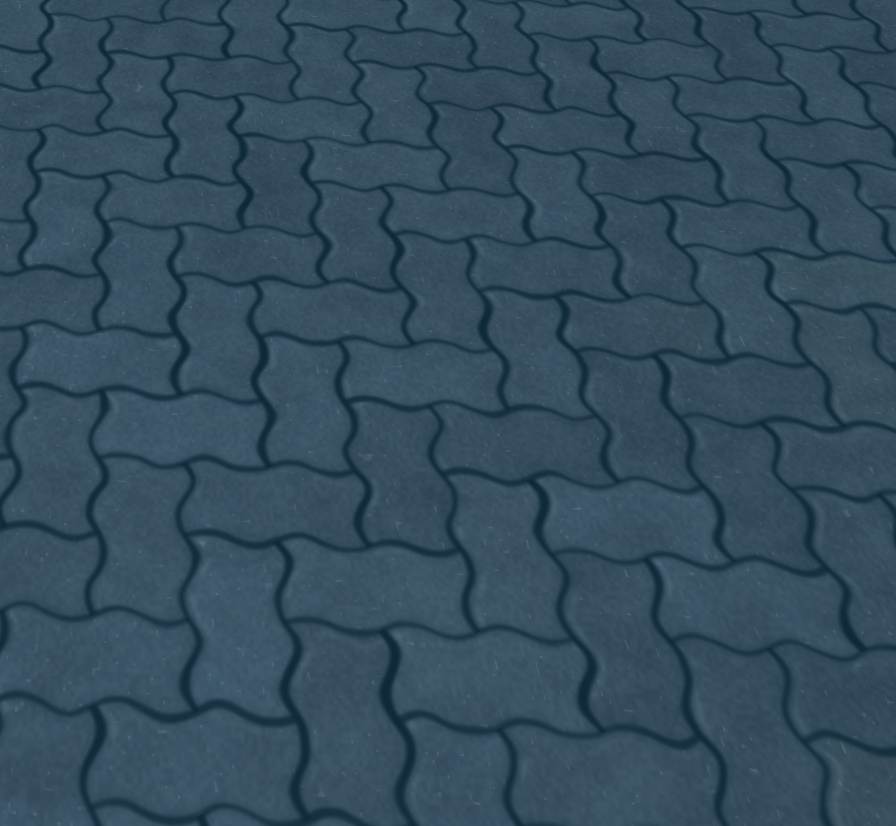
Reproduce this texture procedurally as a Shadertoy shader.

```glsl
// Wavy-edged paving stones in a herringbone bond, receding in perspective.
// A homography maps the canvas to the ground, a sine warp bends the joints,
// and hash noise varies stone tone, joint width and surface grain.

#define WAVE       vec2(0.085, 0.075)    // joint waviness, in cells
#define JOINT      vec2(0.040, 0.036)    // half widths: upright, level joints
#define SOFTNESS   0.028                 // joint edge blur, in cells
#define GRAIN      0.018
#define STONE_VARY 0.50
#define STONE_DARK  vec3(0.200, 0.288, 0.358)
#define STONE_LIGHT vec3(0.243, 0.343, 0.415)
#define SHOULDER    vec3(0.150, 0.250, 0.320)
#define GAP         vec3(0.055, 0.160, 0.220)

const float TAU = 6.2831853;

float hash(vec2 p) {
    vec3 q = fract(vec3(p.xyx) * 0.1031);
    q += dot(q, q.yzx + 33.33);
    return fract((q.x + q.y) * q.z);
}

float noise(vec2 p) {
    vec2 i = floor(p), f = fract(p);
    f = f * f * (3.0 - 2.0 * f);
    return mix(mix(hash(i), hash(i + vec2(1, 0)), f.x),
               mix(hash(i + vec2(0, 1)), hash(i + vec2(1, 1)), f.x), f.y);
}

float fbm(vec2 p) {
    float sum = 0.0, amp = 0.5;
    for (int k = 0; k < 4; k++) {
        sum += amp * noise(p);
        p = p * 2.03 + 17.3;
        amp *= 0.5;
    }
    return sum;
}

// Canvas position (y down, height 1) to ground cells
vec2 groundCells(vec2 p) {
    mat3 groundToCanvas = mat3(0.0992, 0.0042, -0.001,
                              -0.0071, 0.0554, -0.0467,
                               0.1201, 0.4732, 1.0);
    vec3 g = inverse(groundToCanvas) * vec3(p, 1.0);
    return g.xy / g.z;
}

// Herringbone of 2x1 stones: returns the stone's corner and its size
void herringbone(vec2 g, out vec2 corner, out vec2 size) {
    corner = floor(g);
    float kind = mod(corner.x - corner.y, 4.0);
    size = kind < 1.5 ? vec2(2, 1) : vec2(1, 2);
    if (kind > 0.5 && kind < 1.5) corner.x -= 1.0;
    if (kind > 1.5 && kind < 2.5) corner.y -= 1.0;
}

void mainImage(out vec4 fragColor, in vec2 fragCoord) {
    vec2 uv = fragCoord / iResolution.xy;
    vec2 ground = groundCells(vec2(uv.x * iResolution.x / iResolution.y, 1.0 - uv.y));
    vec2 pixel = fwidth(ground);

    // Bend and roughen the joints
    vec2 g = ground + WAVE * vec2(-1, 1) * sin(TAU * ground.yx);
    g += 0.05 * (vec2(noise(ground * 4.0), noise(ground * 4.0 + 50.0)) - 0.5);

    vec2 corner, size;
    herringbone(g, corner, size);
    vec2 local = g - corner;
    vec2 edge = min(local, size - local);

    // Dark core and soft shoulder of each joint
    vec2 wear = vec2(noise(ground * 1.4 + 7.0), noise(ground * 1.4 + 31.0));
    vec2 halfWidth = JOINT * (0.65 + 0.75 * wear);
    vec2 soft = SOFTNESS + 0.6 * pixel;
    vec2 core = 1.0 - smoothstep(halfWidth - soft, halfWidth + soft, edge);
    core *= vec2(0.95, 0.72) * (0.78 + 0.3 * wear);
    vec2 side = exp(-edge * edge / 0.0075) * vec2(0.75, 0.6);
    float gap = 1.0 - (1.0 - core.x) * (1.0 - core.y);
    float shoulder = 1.0 - (1.0 - side.x) * (1.0 - side.y);

    // Stone tone: per stone, blotches and broad light from the lower left
    float tone = 0.48 + STONE_VARY * (hash(corner + 40.0) - 0.5);
    tone += 1.1 * (fbm(ground * 2.3) - 0.47);
    tone += 0.42 * (0.5 - uv.x) + 0.30 * (0.45 - uv.y);
    vec3 color = mix(STONE_DARK, STONE_LIGHT, clamp(tone, -0.35, 1.3));
    float dullness = smoothstep(0.45, 1.0, hash(corner + 91.0)) * uv.x;
    color += dullness * vec3(0.006, 0.002, -0.012);

    // Fine grain and pale flecks, fading where they get too small
    vec2 grainSize = pixel * 20.0;
    float fade = 1.0 / (1.0 + dot(grainSize, grainSize) * 0.25);
    color += GRAIN * fade * 2.0 * (noise(ground * vec2(24, 18)) - 0.5);
    color += 0.07 * fade * smoothstep(0.88, 1.0, noise(ground * vec2(17, 13) + 9.0));

    // Joints, then worn rims catching light on the left and far edges
    color = mix(color, SHOULDER, shoulder * 0.75);
    vec2 rim = exp(-pow((local - 0.115) / 0.04, vec2(2.0)));
    float chips = smoothstep(0.35, 0.8, noise(ground * 5.0 + 70.0));
    color += (rim.x * 0.045 + rim.y * 0.025) * chips * (1.0 - gap);
    color = mix(color, GAP, gap);

    fragColor = vec4(clamp(color, 0.0, 1.0), 1.0);
}
```
